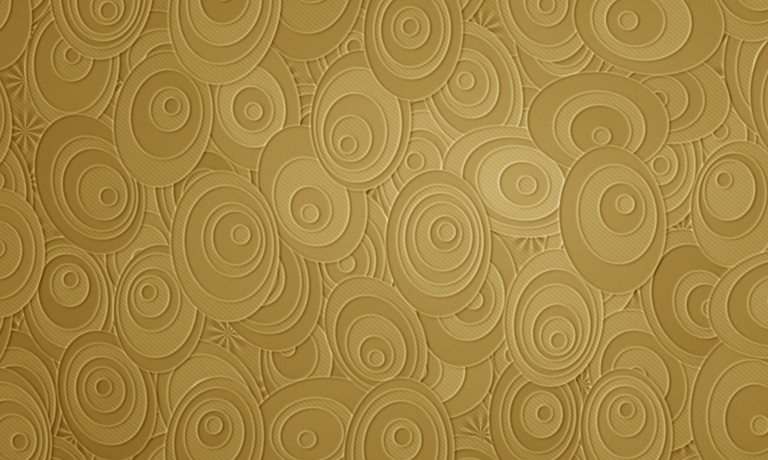
This texture is drawn by a Shadertoy shader. Its source:

```glsl
#define LAYERS 7
#define CELL 0.46
#define JITTER 0.10
#define DISC_RADII vec2(0.120, 0.168)
#define RIDGE_WIDTH 0.0036
#define RIDGE_RELIEF 0.80
#define RIDGE_GLINT 0.20
#define HATCH_PERIOD 0.0076
#define HATCH_DEPTH 0.055
#define GRAIN 0.05
#define GLOW 0.70
#define LIGHT_DIR vec2(-0.94, 0.34)

float hash(vec2 p) {
    return fract(sin(dot(p, vec2(127.1, 311.7))) * 43758.5453);
}

mat2 rotation(float a) {
    float c = cos(a), s = sin(a);
    return mat2(c, s, -s, c);
}

// Approximate signed distance to an ellipse
float ellipse(vec2 p, vec2 radii) {
    float k = length(p / radii);
    return k * (k - 1.0) / max(length(p / (radii * radii)), 1e-4);
}

// Raised line: lit on one flank, shaded on the other
float emboss(float d, vec2 normal, vec2 light) {
    float x = d / RIDGE_WIDTH;
    float facing = dot(normalize(normal + 1e-6), light);
    return exp(-x * x) * (RIDGE_RELIEF * x * facing + RIDGE_GLINT * (1.0 - 1.9 * x * x));
}

// Fine diagonal ribs pressed into the lighter bands
float hatch(vec2 uv) {
    return HATCH_DEPTH * sin(6.2832 * dot(uv, vec2(0.64, 0.77)) / HATCH_PERIOD);
}

// Small starbursts on ribbed ground, seen through the gaps
float starburst(vec2 uv, float ribs) {
    vec2 p = (fract(uv / 0.11) - 0.5) * 0.11;
    float r = length(p);
    float rays = pow(abs(sin(atan(p.y, p.x + 1e-6) * 5.0)), 4.0);
    float mask = smoothstep(0.004, 0.012, r) * smoothstep(0.055, 0.030, r);
    return 0.36 + ribs + mask * (0.55 * rays - 0.25);
}

// Tone of the nested, off-centre rings inside one disc
float rings(vec2 p, vec2 radii, vec2 light, vec2 id, float ribs, float aa) {
    float phase = step(0.5, hash(id + 2.7));
    float count = 3.0 + floor(2.4 * hash(id + 8.3));
    vec2 shift = (vec2(hash(id + 4.1), hash(id + 6.9)) - 0.5) * radii * 0.85;
    float discTone = 0.14 * (hash(id + 9.4) - 0.5);
    float bright = phase;
    float tone = mix(0.31, 0.43, bright) + ribs * mix(0.2, 1.0, bright);
    float relief = 0.0;
    for (float k = 1.0; k <= count; k++) {
        float wobble = (hash(id + k * 3.3) - 0.5) * 0.6 * step(k, count - 0.5);
        float s = mix(1.0, 0.14, (k + wobble) / count);
        vec2 ringRadii = s * mix(vec2(0.5 * (radii.x + radii.y)), radii, s);
        vec2 q = p - shift * (1.0 - s);
        float d = ellipse(q, ringRadii);
        bright = mod(k + phase, 2.0);
        float band = mix(0.31, 0.46, bright) + 0.10 * (hash(id + k * 5.7) - 0.5);
        band += ribs * mix(0.2, 1.0, bright);
        tone = mix(tone, band, smoothstep(aa, -aa, d));
        relief += emboss(d, q / (ringRadii * ringRadii), light);
    }
    return tone + relief + discTone;
}

// Gold ramp from deep ochre to pale highlight
vec3 gold(float t) {
    return vec3(0.54, 0.40, 0.145) + t * vec3(0.28, 0.33, 0.24 + 0.11 * t);
}

void mainImage(out vec4 fragColor, in vec2 fragCoord) {
    vec2 uv = fragCoord / iResolution.y;
    vec2 screen = fragCoord / iResolution.xy;
    float aa = 0.7 / iResolution.y;
    float ribs = hatch(uv);
    float tone = starburst(uv, ribs);

    // Stack sparse grids of discs from bottom to top
    for (int i = 0; i < LAYERS; i++) {
        float layer = float(i);
        vec2 grid = uv / CELL + layer * vec2(0.7549, 0.5698);
        vec2 id = floor(grid) + layer * 17.3;
        vec2 jitter = (vec2(hash(id), hash(id + 1.3)) - 0.5) * JITTER;
        vec2 p = (fract(grid) - 0.5) * CELL - jitter;

        // Mostly upright and leaning left, some lying flat
        float angle = mix(-0.22, 0.52, hash(id + 3.9));
        angle += 1.35 * step(0.82, hash(id + 7.1));
        mat2 turn = rotation(-angle);
        p = turn * p;
        vec2 light = turn * LIGHT_DIR;
        vec2 radii = DISC_RADII * mix(0.82, 1.0, hash(id + 5.2));

        float d = ellipse(p, radii);
        if (d > 0.04) continue;
        tone -= 0.05 * exp(-max(d, 0.0) / 0.006);
        float body = rings(p, radii, light, id, ribs, aa);
        tone = mix(tone, body, smoothstep(aa, -aa, d));
        tone += emboss(d, p / (radii * radii), light);
    }

    // Uneven room light and fine surface grain
    float glow = 1.0 - length((screen - vec2(0.64, 0.58)) * vec2(1.1, 0.9));
    tone += GLOW * (glow - 0.56);
    tone += GRAIN * (hash(floor(uv * 300.0)) - 0.5);
    fragColor = vec4(gold(clamp(tone, -0.35, 1.25)), 1.0);
}
```
